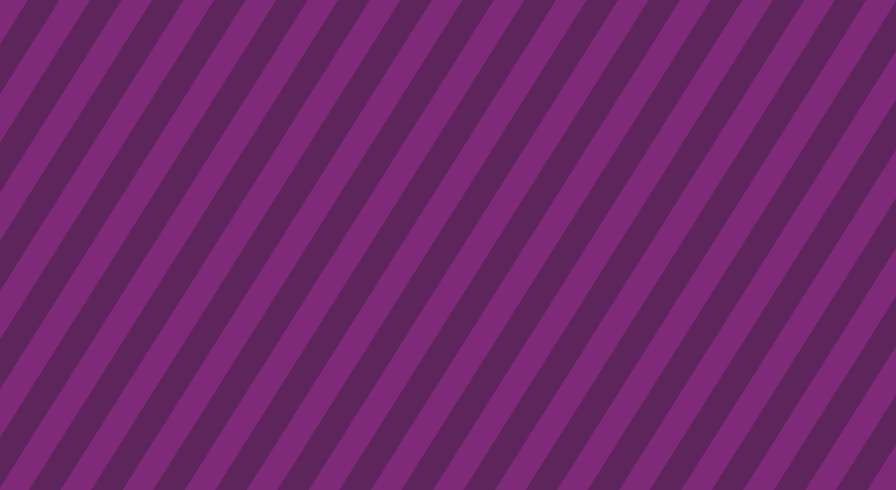
Give the GLSL for this pattern, as a Shadertoy shader.

```glsl
// Even diagonal stripes in two flat purples, leaning to the right.

#define STRIPES_ACROSS 14.436  // repeats along the canvas width
#define STRIPES_DOWN 4.982     // repeats along the canvas height
#define STRIPE_PHASE 0.977     // start of a light stripe on the bottom edge
#define LIGHT_SHARE 0.49       // light part of each repeat
#define DARK_PURPLE vec3(0.365, 0.145, 0.357)
#define LIGHT_PURPLE vec3(0.494, 0.165, 0.475)

// Signed distance to the nearest light stripe, in repeats; negative inside.
float stripeDistance(float position) {
    float halfWidth = 0.5 * LIGHT_SHARE;
    float fromCentre = fract(position - halfWidth + 0.5) - 0.5;
    return abs(fromCentre) - halfWidth;
}

void mainImage(out vec4 fragColor, in vec2 fragCoord) {
    vec2 uv = fragCoord / iResolution.xy;
    vec2 frequency = vec2(STRIPES_ACROSS, -STRIPES_DOWN);
    float position = dot(uv, frequency) - STRIPE_PHASE;

    // One pixel measured across the stripes, for edge smoothing
    float pixel = length(frequency / iResolution.xy);
    float light = clamp(0.5 - stripeDistance(position) / pixel, 0.0, 1.0);

    fragColor = vec4(mix(DARK_PURPLE, LIGHT_PURPLE, light), 1.0);
}
```
